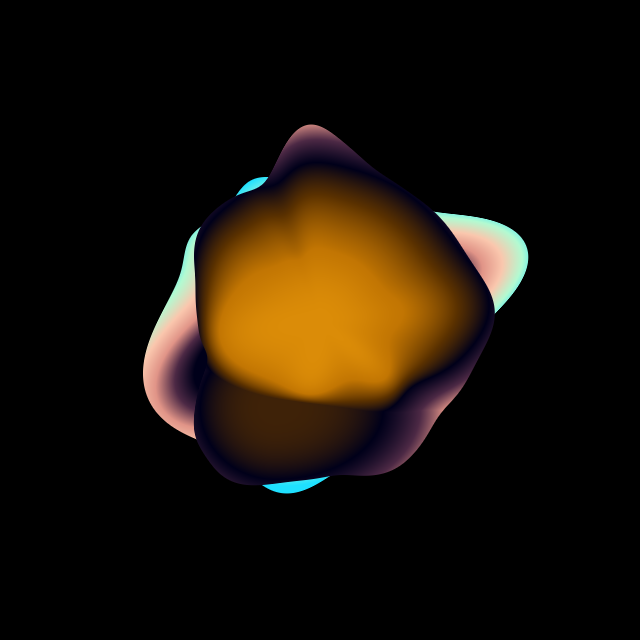
A Shadertoy shader for this background:

```glsl
// Smooth bump around an angle, all angles in degrees
float bump(float angle, float centre, float width, float height) {
    float d = (mod(angle - centre + 180.0, 360.0) - 180.0) / width;
    return height * exp(-d * d);
}

// Radius of the front body, in percent of the canvas height
float bodyRadius(float a) {
    float crown = bump(a, 80.0, 9.0, 1.3) + bump(a, 93.5, 11.0, 5.7)
                + bump(a, 113.0, 9.0, -1.5) + bump(a, 125.0, 14.0, -0.9);
    float leftHollow = bump(a, 160.0, 12.0, -1.0) + bump(a, 184.0, 30.0, -5.6)
                     + bump(a, 200.0, 9.0, -1.8);
    float foot = bump(a, 222.0, 8.0, 1.2) + bump(a, 239.0, 17.0, 4.2)
               + bump(a, 277.0, 8.0, -0.5) + bump(a, 296.0, 13.0, 1.3);
    float rightSide = bump(a, 322.0, 10.0, -0.9) + bump(a, 3.0, 15.0, 2.6)
                    + bump(a, 55.0, 12.0, -0.4);
    return 24.74 + crown + leftHollow + foot + rightSide;
}

// Radius of the lobes that show behind the body
float backRadius(float a) {
    return 22.14 + bump(a, 19.5, 19.0, 12.1) + bump(a, 116.0, 11.0, 2.2)
         + bump(a, 147.0, 11.0, 1.8) + bump(a, 205.0, 27.0, 7.4)
         + bump(a, 257.0, 18.0, 5.4);
}

// Radius at which the bright dome has faded to navy
float domeRadius(float a) {
    return 23.96 + bump(a, 5.0, 17.0, 3.1) + bump(a, 93.0, 12.0, 0.7)
         + bump(a, 108.0, 8.0, -1.6) + bump(a, 125.0, 14.0, -0.8)
         + bump(a, 174.0, 28.0, -3.1) + bump(a, 262.0, 60.0, -10.4)
         + bump(a, 325.0, 14.0, -2.6);
}

// Softness of the dome rim: wide on top, tight at the lower crease
float domeSoftness(float a) {
    return 5.2 + bump(a, 185.0, 40.0, -3.6) + bump(a, 262.0, 45.0, -4.4)
         + bump(a, 322.0, 18.0, -2.9);
}

// Depth levels: 0 is the nearest, 8 the farthest
float domeDepth(float r, float a) {
    float inside = domeRadius(a) - r;
    float softness = inside > 0.0 ? domeSoftness(a) : 5.2;
    return 3.0 * exp(-0.42 * inside / softness) * smoothstep(0.0, 12.0, r);
}

float footDepth(vec2 p) {
    vec2 q = p - vec2(-7.0, -13.8);
    q /= vec2(q.x > 0.0 ? 16.9 : 11.7, 11.1);
    return min(2.3 + 0.7 * pow(dot(q, q), 1.5), 4.9);
}

float backDepth(float inside, float a) {
    float rim = 7.3 + bump(a, 212.0, 28.0, -2.0) + bump(a, 117.0, 14.0, 0.7)
              + bump(a, 257.0, 20.0, 1.2);
    return max(rim - 0.307 * inside, 3.0);
}

// Amber to navy, then rose, mint and cyan
vec3 depthColour(float depth) {
    vec3 stops[9] = vec3[9](
        vec3(0.86, 0.55, 0.03), vec3(0.76, 0.46, 0.01), vec3(0.35, 0.19, 0.00),
        vec3(0.00, 0.00, 0.10), vec3(0.30, 0.16, 0.27), vec3(0.88, 0.58, 0.53),
        vec3(0.98, 0.78, 0.68), vec3(0.70, 0.98, 0.82), vec3(0.12, 0.88, 1.00));
    vec3 colour = stops[0];
    for (int i = 1; i < 9; i++)
        colour = mix(colour, stops[i], clamp(depth - float(i - 1), 0.0, 1.0));
    return colour;
}

float coverage(float inside, float pixel) {
    return clamp(inside / pixel + 0.5, 0.0, 1.0);
}

void mainImage(out vec4 fragColor, in vec2 fragCoord) {
    float pixel = 100.0 / iResolution.y;
    vec2 p = (fragCoord - 0.5 * iResolution.xy) * pixel;
    float r = length(p);
    float angle = degrees(atan(p.y, p.x + 1e-5));

    // Lobes behind
    float backInside = backRadius(angle) - r;
    vec3 colour = depthColour(backDepth(backInside, angle))
                * coverage(backInside, pixel);

    // Body in front: the nearer of dome and foot
    float depth = min(domeDepth(r, angle), footDepth(p));
    float bodyInside = bodyRadius(angle) - r;
    colour = mix(colour, depthColour(depth), coverage(bodyInside, pixel));

    fragColor = vec4(colour, 1.0);
}
```
